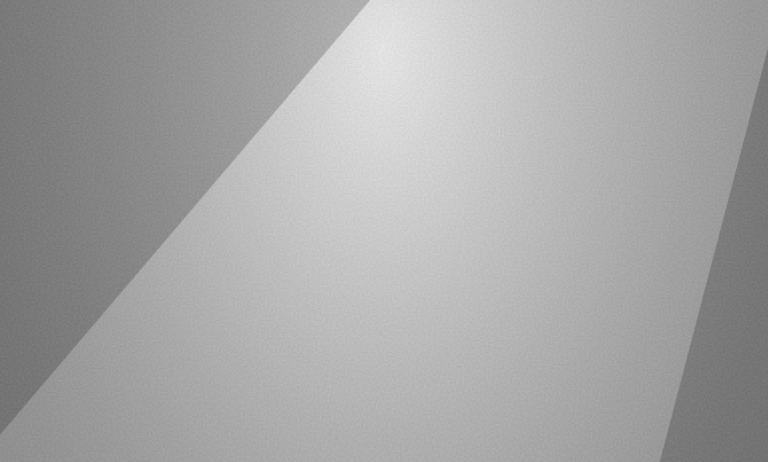
Reproduce this background procedurally as a Shadertoy shader.

```glsl
#define GLOW_CENTER vec2(0.50, 0.89)
#define GLOW_STRETCH vec2(1.0, 0.62)
#define GLOW_FALLOFF 1.3
#define BRIGHT 0.89
#define DIM 0.56
#define SHADE 0.80
#define GRAIN_SCALE 230.0
#define GRAIN_AMOUNT 0.035

vec2 hashGradient(vec2 cell) {
    vec3 h = fract(cell.xyx * vec3(0.1031, 0.1030, 0.0973));
    h += dot(h, h.yzx + 33.33);
    float angle = 6.2832 * fract((h.x + h.y) * h.z);
    return vec2(cos(angle), sin(angle));
}

float gradientNoise(vec2 p) {
    vec2 cell = floor(p);
    vec2 f = fract(p);
    vec2 blend = f * f * (3.0 - 2.0 * f);
    float a = dot(hashGradient(cell), f);
    float b = dot(hashGradient(cell + vec2(1, 0)), f - vec2(1, 0));
    float c = dot(hashGradient(cell + vec2(0, 1)), f - vec2(0, 1));
    float d = dot(hashGradient(cell + vec2(1, 1)), f - vec2(1, 1));
    return mix(mix(a, b, blend.x), mix(c, d, blend.x), blend.y);
}

// Signed distance to the line through a and b, positive on its left side
float lineSide(vec2 p, vec2 a, vec2 b) {
    vec2 along = normalize(b - a);
    return dot(p - a, vec2(-along.y, along.x));
}

void mainImage(out vec4 fragColor, in vec2 fragCoord) {
    vec2 aspect = vec2(iResolution.x / iResolution.y, 1.0);
    vec2 p = fragCoord / iResolution.y;
    float pixel = 1.0 / iResolution.y;

    // Soft light, wider downward
    float radius = length((p - GLOW_CENTER * aspect) * GLOW_STRETCH);
    float glow = pow(clamp(1.0 - radius, 0.0, 1.0), GLOW_FALLOFF);
    float gray = mix(DIM, BRIGHT, glow);

    // Shaded panels on either side of the beam
    float leftSide = lineSide(p, vec2(0.0, 0.059) * aspect, vec2(0.482, 1.0) * aspect);
    float rightSide = -lineSide(p, vec2(0.859, 0.0) * aspect, vec2(1.0, 0.896) * aspect);
    float panel = smoothstep(-pixel, pixel, max(leftSide, rightSide));
    gray *= mix(1.0, SHADE, panel);

    // Fine grain
    gray += GRAIN_AMOUNT * gradientNoise(p * GRAIN_SCALE);

    fragColor = vec4(vec3(gray), 1.0);
}
```
